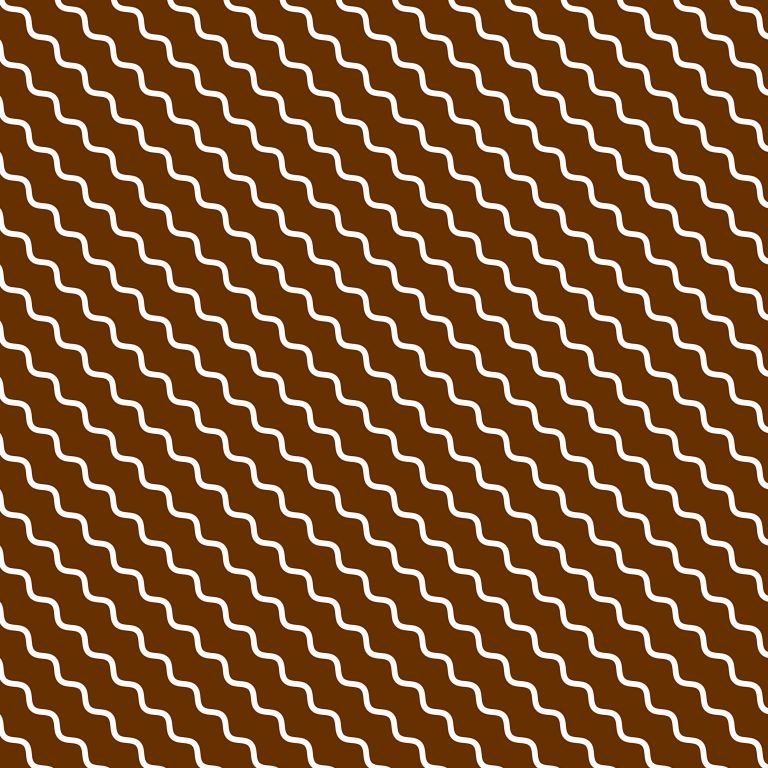
A Shadertoy shader for this pattern:

```glsl
// Distance to a family of sine lines, one line per unit of across
float waveDistance(float across, float along) {
    float phase = 6.2832 * (along - 0.68);
    float offset = across - 0.10 - 0.125 * cos(phase);
    float slope = 0.785 * sin(phase);
    return abs(fract(offset + 0.5) - 0.5) / sqrt(1.0 + slope * slope);
}

void mainImage(out vec4 fragColor, in vec2 fragCoord) {
    // Canvas measured in repeats, y running down from the top
    float scale = 13.66 / iResolution.y;
    vec2 p = vec2(fragCoord.x, iResolution.y - fragCoord.y) * scale;

    // Diagonal axes turn the waves to 45 degrees
    float d = waveDistance(p.x - p.y, p.x + p.y);
    float blur = 1.4142 * scale * 0.7;

    // Brown ground, thin darker rim, white line
    vec3 color = vec3(0.40, 0.19, 0.0);
    float rim = 1.0 - smoothstep(-blur, blur, d - 0.105);
    color = mix(color, vec3(0.36, 0.14, 0.0), rim);
    float line = 1.0 - smoothstep(-blur, blur, d - 0.074);
    color = mix(color, vec3(0.995, 0.99, 0.985), line);

    fragColor = vec4(color, 1.0);
}
```
